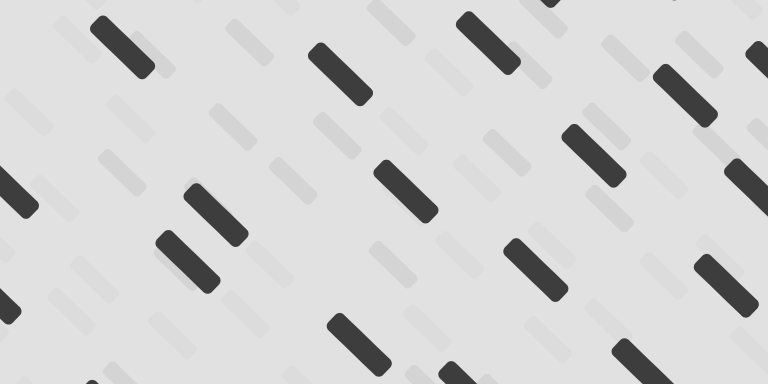
Give the GLSL for this pattern, as a WebGL 2 fragment shader.

```glsl
#version 300 es
precision highp float;

// Scattered rounded bars, all slanting down to the right: a layer of faint
// grey bars below a sparser layer of large dark ones. Space is turned to the
// bar axis and cut into shifted rows of cells, each holding one jittered bar.

uniform vec2 u_resolution;
out vec4 outColor;

const vec3 PAPER = vec3(0.884);
const vec3 PALE = vec3(0.862);
const vec3 SILVER = vec3(0.830);
const vec3 CHARCOAL = vec3(0.241);

const float SLANT = radians(-44.0);

// Bar sizes and cells, as (along, across) the bar, in canvas heights
const vec2 DARK_HALF = vec2(0.0990, 0.0286);
const vec2 DARK_CELL = vec2(0.420, 0.317);
const vec2 LIGHT_HALF = vec2(0.0740, 0.0214);
const vec2 LIGHT_CELL = vec2(0.260, 0.164);
const float CORNER = 0.54;   // corner radius over half width
const float JITTER = 0.8;    // used part of the free room in a cell

vec2 hash22(vec2 p) {
    vec3 q = fract(p.xyx * vec3(0.1031, 0.1030, 0.0973));
    q += dot(q, q.yzx + 33.33);
    return fract((q.xx + q.yz) * q.zy);
}

// Coordinates along and across a direction at the given angle
vec2 toAxis(vec2 p, float angle) {
    float c = cos(angle), s = sin(angle);
    return vec2(c * p.x + s * p.y, c * p.y - s * p.x);
}

float roundedBox(vec2 p, vec2 halfSize, float radius) {
    vec2 q = abs(p) - halfSize + radius;
    return length(max(q, 0.0)) + min(max(q.x, q.y), 0.0) - radius;
}

// Returns (coverage, random tone) of the bar in the cell around p
vec2 barLayer(vec2 p, vec2 cell, vec2 halfSize, float seed, float pixel) {
    vec2 grid = p / cell;
    float row = floor(grid.y);
    grid.x += hash22(vec2(row + 61.0, seed)).x;
    vec2 id = floor(grid) + seed;

    vec2 room = (cell - 2.0 * halfSize) * JITTER;
    vec2 center = (hash22(id + 127.0) - 0.5) * room;
    vec2 local = (fract(grid) - 0.5) * cell - center;

    float d = roundedBox(local, halfSize, halfSize.y * CORNER);
    return vec2(clamp(0.5 - d / pixel, 0.0, 1.0), hash22(id + 311.0).x);
}

void main() {
    float pixel = 1.0 / u_resolution.y;
    vec2 p = toAxis(gl_FragCoord.xy * pixel, SLANT);

    vec2 light = barLayer(p, LIGHT_CELL, LIGHT_HALF, 17.0, pixel);
    vec2 dark = barLayer(p, DARK_CELL, DARK_HALF, 43.0, pixel);

    // Light bars come in two tones, dark bars lie on top
    vec3 lightTone = mix(PALE, SILVER, step(0.48, light.y));
    vec3 color = mix(PAPER, lightTone, light.x);
    color = mix(color, CHARCOAL, dark.x);

    outColor = vec4(color, 1.0);
}
```
